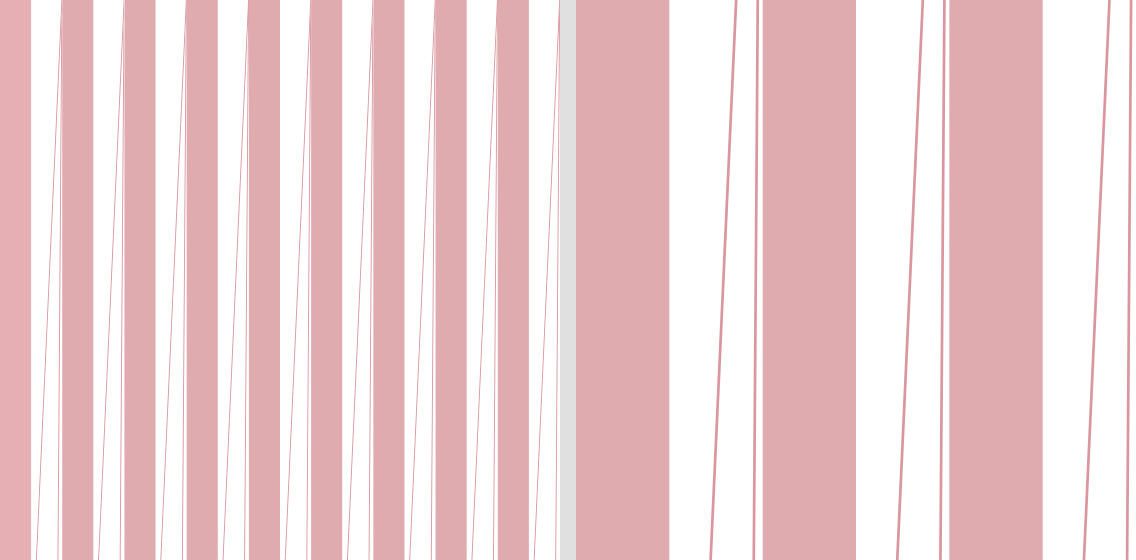
Left, the full canvas; right, a detail of the centre.
Reproduce this pattern procedurally as a WebGL 1 fragment shader.

```glsl
precision highp float;
// Vertical pink and white stripes, with two thin slanted lines meeting at the top of each white gap.

uniform vec2 u_resolution;

#define REPEATS 9.0
#define BAR_WIDTH 0.5
#define LINE_WIDTH 0.0145
#define APEX 0.995
#define OUTER_FOOT 0.584
#define INNER_FOOT 0.931
#define BAR_COLOR vec3(0.875, 0.671, 0.686)
#define FIRST_BAR_COLOR vec3(0.898, 0.686, 0.704)
#define LINE_COLOR vec3(0.855, 0.585, 0.615)

// Share of a pixel centred on x that lies between left and right
float bandCoverage(float x, float left, float right, float pixel) {
  float entered = clamp((x - left) / pixel + 0.5, 0.0, 1.0);
  float passed = clamp((x - right) / pixel + 0.5, 0.0, 1.0);
  return entered - passed;
}

// Thin line rising from its foot to the shared apex
float slantedLine(float x, float height, float foot, float pixel) {
  float center = mix(foot, APEX, height);
  return bandCoverage(x, center - 0.5 * LINE_WIDTH, center + 0.5 * LINE_WIDTH, pixel);
}

void main() {
  vec2 uv = gl_FragCoord.xy / u_resolution;
  float pixel = REPEATS / u_resolution.x;
  float column = floor(uv.x * REPEATS);
  float x = fract(uv.x * REPEATS);

  // Slanted lines over the white gap
  float outerLine = slantedLine(x, uv.y, OUTER_FOOT, pixel);
  float innerLine = slantedLine(x, uv.y, INNER_FOOT, pixel);
  vec3 color = mix(vec3(1.0), LINE_COLOR, max(outerLine, innerLine));

  // This column's bar and the smoothed edge of the next one
  float bar = bandCoverage(x, 0.0, BAR_WIDTH, pixel)
            + bandCoverage(x, 1.0, 1.0 + BAR_WIDTH, pixel);
  vec3 barColor = column < 0.5 ? FIRST_BAR_COLOR : BAR_COLOR;
  color = mix(color, barColor, bar);

  gl_FragColor = vec4(color, 1.0);
}
```
